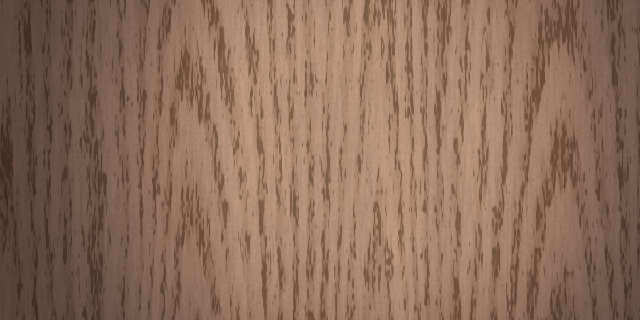
Reproduce this texture procedurally as a Shadertoy shader.

```glsl
// Vertical open-pored wood veneer with long growth rings and darkened sides.
#define RING_DENSITY 22.0
#define ARCH_PERIOD 1.17
#define ARCH_CENTER 0.60
#define ARCH_RISE 1.7
#define PORE_STRENGTH 0.70
#define EDGE_DARKNESS 0.50
#define LIGHT_CENTER vec2(0.56, 0.58)
#define PALE_WOOD vec3(0.725, 0.582, 0.485)
#define RING_WOOD vec3(0.655, 0.512, 0.410)
#define PORE_BROWN vec3(0.430, 0.305, 0.215)

const float TAU = 6.28318;

float hash(vec2 p) {
    vec3 q = fract(vec3(p.xyx) * 0.1031);
    q += dot(q, q.yzx + 33.33);
    return fract((q.x + q.y) * q.z);
}

float noise(vec2 p) {
    vec2 cell = floor(p), f = fract(p);
    f = f * f * (3.0 - 2.0 * f);
    float low = mix(hash(cell), hash(cell + vec2(1, 0)), f.x);
    float high = mix(hash(cell + vec2(0, 1)), hash(cell + vec2(1, 1)), f.x);
    return mix(low, high, f.y);
}

// Ring count: nearly vertical lines that close into tall arches at each fold.
float ringField(vec2 p) {
    float x = p.x + 0.05 * (noise(p * vec2(2.3, 0.9) + 7.0) - 0.5);
    x += 0.008 * (noise(p * vec2(9.0, 4.0) + 31.0) - 0.5);
    float wave = cos(TAU * (x - ARCH_CENTER) / ARCH_PERIOD);
    float spread = acos(0.95 * wave) * ARCH_PERIOD / TAU;
    float drift = 2.2 * noise(vec2(p.x * 5.0, p.y * 0.5) + 13.0);
    return RING_DENSITY * spread + ARCH_RISE * wave * p.y + drift;
}

// Thin broken vertical streaks; a higher density lets more of them through.
float pores(vec2 p, float density) {
    p.x += 0.004 * (noise(p * vec2(20.0, 16.0) + 3.0) - 0.5);
    float streak = 0.55 * noise(p * vec2(165.0, 20.0) + 19.0);
    streak += 0.45 * noise(p * vec2(240.0, 55.0) + 43.0);
    float threshold = mix(0.80, 0.36, density);
    return smoothstep(threshold - 0.08, threshold + 0.22, streak);
}

void mainImage(out vec4 fragColor, in vec2 fragCoord) {
    vec2 uv = fragCoord / iResolution.xy;
    vec2 p = fragCoord / iResolution.y;

    // Growth rings with ragged, fibrous borders
    float ring = ringField(p) + 0.32 * (noise(p * vec2(130.0, 12.0)) - 0.5);
    float phase = fract(ring);
    float band = smoothstep(0.0, 0.22, phase) * (1.0 - smoothstep(0.30, 0.80, phase));
    band *= 0.55 + 0.55 * noise(p * vec2(16.0, 1.6) + 51.0);

    // Pores gather inside the rings
    float pore = pores(p, band);

    // Wood colour with fine fibres and slow tonal drift
    vec3 color = mix(PALE_WOOD, RING_WOOD, band);
    color = mix(color, PORE_BROWN, PORE_STRENGTH * pore);
    float fibre = noise(p * vec2(150.0, 14.0) + 5.0) - 0.5;
    float speckle = noise(p * vec2(240.0, 130.0) + 71.0) - 0.5;
    float tone = noise(p * vec2(8.0, 0.8) + 90.0) - 0.5;
    color *= 1.0 + 0.07 * fibre + 0.06 * speckle + 0.09 * tone;

    // Light falls off toward the sides and corners
    float falloff = length((uv - LIGHT_CENTER) * vec2(1.75, 0.80));
    float shade = smoothstep(0.22, 1.05, falloff);
    color *= mix(vec3(1.0), EDGE_DARKNESS * vec3(1.0, 0.94, 0.95), shade);

    fragColor = vec4(clamp(color, 0.0, 1.0), 1.0);
}
```
